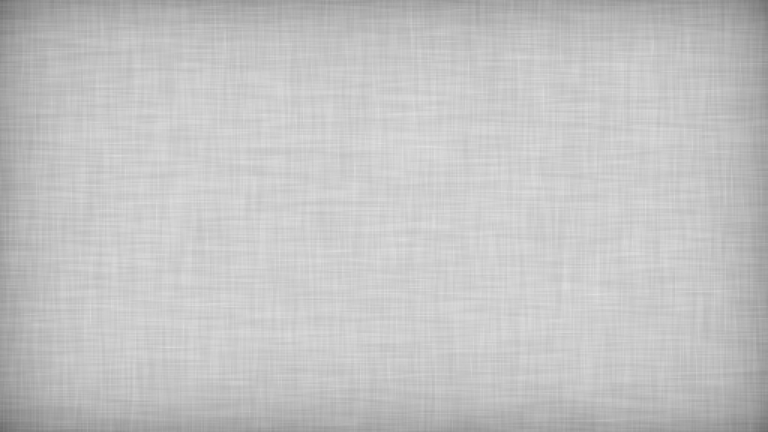
Write a WebGL 1 fragment shader that draws this texture.

```glsl
precision highp float;
// Pale grey woven linen with fine crossing threads and darkened borders.

uniform vec2 u_resolution;

const float THREAD_COUNT = 288.0;

float hash(vec2 p) {
    vec3 q = fract(vec3(p.xyx) * 0.1031);
    q += dot(q, q.yzx + 33.33);
    return fract((q.x + q.y) * q.z);
}

float valueNoise(vec2 p) {
    vec2 cell = floor(p);
    vec2 f = fract(p);
    f = f * f * (3.0 - 2.0 * f);
    float low = mix(hash(cell), hash(cell + vec2(1.0, 0.0)), f.x);
    float high = mix(hash(cell + vec2(0.0, 1.0)), hash(cell + 1.0), f.x);
    return mix(low, high, f.y);
}

// One layer of fibres: x runs along them, y across; each row is shifted.
float fibres(vec2 p, float density, float rows, float seed) {
    float y = p.y * rows + 0.5;
    float row = floor(y);
    float blend = smoothstep(0.0, 1.0, y - row);
    float x = p.x * density;
    float below = valueNoise(vec2(x + 37.0 * hash(vec2(row, seed)), row * 3.0 + seed));
    float above = valueNoise(vec2(x + 37.0 * hash(vec2(row + 1.0, seed)), row * 3.0 + 3.0 + seed));
    return mix(below, above, blend);
}

// Thread tone around zero, mostly fine with a little broader streaking.
float threads(vec2 p, float seed) {
    float fine = fibres(p, 17.0, THREAD_COUNT, seed) - 0.5;
    float medium = fibres(p, 10.0, THREAD_COUNT * 0.47, seed + 41.0) - 0.5;
    float broad = fibres(p, 6.0, THREAD_COUNT * 0.17, seed + 97.0) - 0.5;
    return 0.55 * fine + 0.26 * medium + 0.10 * broad;
}

// Sparse raised fibres, strongest where the noise peaks.
float slubs(vec2 p, float seed) {
    return smoothstep(0.84, 1.0, fibres(p, 13.0, THREAD_COUNT, seed));
}

// Darkening near one pair of opposite borders.
float borderShade(float x, float extent, float falloff) {
    return exp(-min(x, extent - x) / falloff);
}

void main() {
    vec2 p = gl_FragCoord.xy / u_resolution.y;
    float aspect = u_resolution.x / u_resolution.y;

    // Soft frame, deepest in the corners
    float shade = 0.815;
    shade -= 0.185 * borderShade(p.x, aspect, 0.094);
    shade -= 0.190 * borderShade(p.y, 1.0, 0.077);

    // Warp and weft
    shade += 0.085 * threads(p, 17.0) + 0.070 * threads(p.yx, 383.0);

    // Light fibres, faint cloudy wear and grain
    shade += 0.026 * (slubs(p, 131.0) + slubs(p.yx, 611.0));
    shade += 0.010 * (valueNoise(p * 9.0 + 57.0) - 0.5);
    shade += 0.008 * (valueNoise(p * THREAD_COUNT + 0.5) - 0.5);

    gl_FragColor = vec4(vec3(clamp(shade, 0.0, 1.0)), 1.0);
}
```
